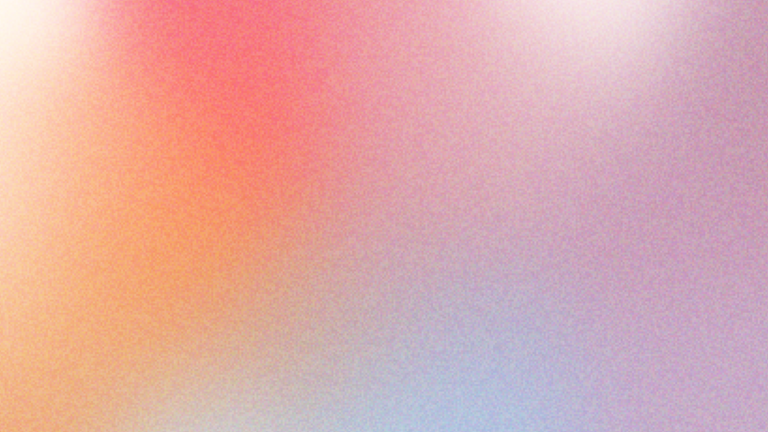
Give the GLSL for this background, as a WebGL 2 fragment shader.

```glsl
#version 300 es
precision highp float;

#define SPREAD 0.24       // softness of every colour pool, in canvas heights
#define GRAIN_ROWS 230.0  // grain cells per canvas height
#define GRAIN_AMOUNT 0.5  // grain contrast in the mid tones

uniform vec2 u_resolution;
out vec4 fragColor;

const vec3 CREAM      = vec3(1.00, 0.99, 0.96);
const vec3 IVORY      = vec3(1.00, 0.95, 0.88);
const vec3 APRICOT    = vec3(0.98, 0.80, 0.64);
const vec3 PEACH      = vec3(0.98, 0.72, 0.58);
const vec3 ROSE       = vec3(0.96, 0.48, 0.53);
const vec3 CORAL      = vec3(0.99, 0.43, 0.44);
const vec3 ORANGE     = vec3(0.98, 0.59, 0.36);
const vec3 AMBER      = vec3(0.95, 0.65, 0.43);
const vec3 TAN        = vec3(0.93, 0.66, 0.47);
const vec3 TAUPE      = vec3(0.81, 0.67, 0.63);
const vec3 MIST       = vec3(0.79, 0.83, 0.87);
const vec3 SKY        = vec3(0.71, 0.81, 0.91);
const vec3 BLUE       = vec3(0.69, 0.77, 0.89);
const vec3 PERIWINKLE = vec3(0.73, 0.69, 0.79);
const vec3 LILAC      = vec3(0.78, 0.67, 0.78);
const vec3 MAUVE      = vec3(0.79, 0.62, 0.72);
const vec3 PLUM       = vec3(0.78, 0.60, 0.69);
const vec3 PINK       = vec3(0.92, 0.65, 0.69);
const vec3 DUSTY_PINK = vec3(0.88, 0.72, 0.76);
const vec3 DUSTY_ROSE = vec3(0.86, 0.62, 0.66);
const vec3 BLUSH      = vec3(1.00, 0.96, 0.95);

// Gaussian pool: weighted colour in rgb, its weight in a
vec4 pool(vec2 p, vec2 center, vec3 color) {
  vec2 d = (p - center) / SPREAD;
  return exp(-dot(d, d)) * vec4(color, 1.0);
}

// Normalised blend of all pools; p is in canvas heights
vec3 meshGradient(vec2 p) {
  vec4 sum = vec4(0.0);
  // Pale left edge
  sum += pool(p, vec2(-0.05, 1.00), CREAM);
  sum += pool(p, vec2(-0.13, 0.62), IVORY);
  sum += pool(p, vec2(-0.05, 0.28), APRICOT);
  // Warm core
  sum += pool(p, vec2(0.20, 0.62), PEACH);
  sum += pool(p, vec2(0.52, 1.05), ROSE);
  sum += pool(p, vec2(0.60, 0.75), CORAL);
  sum += pool(p, vec2(0.47, 0.50), ORANGE);
  sum += pool(p, vec2(0.30, 0.25), AMBER);
  sum += pool(p, vec2(0.05, 0.00), TAN);
  // Cool lower band
  sum += pool(p, vec2(0.72, 0.24), TAUPE);
  sum += pool(p, vec2(0.45, -0.07), MIST);
  sum += pool(p, vec2(0.92, -0.05), SKY);
  sum += pool(p, vec2(1.15, 0.00), BLUE);
  sum += pool(p, vec2(1.05, 0.27), PERIWINKLE);
  // Mauve right side
  sum += pool(p, vec2(1.50, 0.10), LILAC);
  sum += pool(p, vec2(1.45, 0.50), MAUVE);
  sum += pool(p, vec2(1.75, 0.85), PLUM);
  // Pink middle and bright top
  sum += pool(p, vec2(0.95, 0.55), DUSTY_ROSE);
  sum += pool(p, vec2(0.92, 0.88), PINK);
  sum += pool(p, vec2(1.20, 0.75), DUSTY_PINK);
  sum += pool(p, vec2(1.36, 1.06), BLUSH);
  return sum.rgb / sum.a;
}

// Sine-free hash, one value per channel
vec3 hash(vec2 cell) {
  vec3 h = fract(cell.xyx * vec3(0.1031, 0.1030, 0.0973));
  h += dot(h, h.yxz + 33.33);
  return fract((h.xxy + h.yzz) * h.zyx);
}

// Smooth coloured value noise
vec3 grain(vec2 p) {
  vec2 cell = floor(p);
  vec2 f = smoothstep(0.0, 1.0, fract(p));
  vec3 low = mix(hash(cell), hash(cell + vec2(1.0, 0.0)), f.x);
  vec3 high = mix(hash(cell + vec2(0.0, 1.0)), hash(cell + 1.0), f.x);
  return mix(low, high, f.y) - 0.5;
}

void main() {
  vec2 p = gl_FragCoord.xy / u_resolution.y;
  // Fit the layout to the canvas width
  p.x *= (16.0 / 9.0) * u_resolution.y / u_resolution.x;

  vec3 color = meshGradient(p);
  // Grain fades toward the highlights
  color += GRAIN_AMOUNT * color * (1.0 - color) * grain(p * GRAIN_ROWS);
  fragColor = vec4(clamp(color, 0.0, 1.0), 1.0);
}
```
